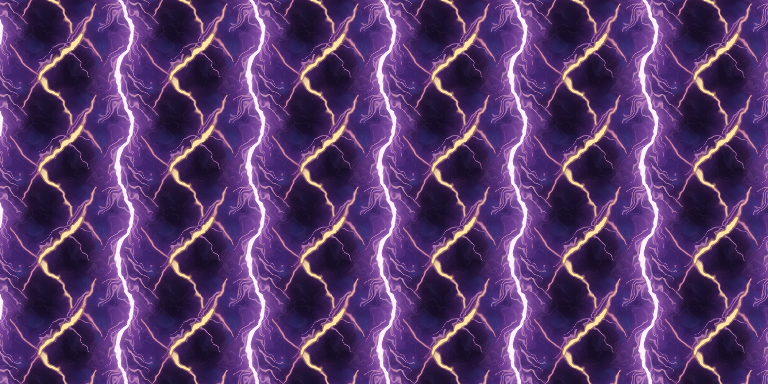
Give the GLSL for this pattern, as a WebGL 1 fragment shader.

```glsl
precision highp float;
// A repeating storm tile: a white-violet bolt runs down each column, and golden
// forked bolts cross the dark sky between. Bolts are distances to simple curves
// and segments, kinked by a tile-periodic warp; filaments are scattered by hash.

#define ACROSS 5.86
#define DOWN 4.19
#define TILE vec2(1.0, 0.7)
#define OFFSET vec2(0.046, -0.977)
#define KINK 0.052
#define MAIN_WIDTH 0.0145
#define FILAMENTS 26
#define NIGHT vec3(0.075, 0.045, 0.135)
#define INDIGO vec3(0.18, 0.11, 0.38)
#define VIOLET vec3(0.43, 0.22, 0.57)
#define LILAC vec3(0.76, 0.53, 0.80)
#define GOLD vec3(1.0, 0.90, 0.66)

uniform vec2 u_resolution;

float pixel; // size of one pixel in tile widths

float hash(vec2 c, float seed) {
  vec3 q = fract((c.xyx + seed * 7.31) * vec3(0.1031, 0.1030, 0.0973));
  q += dot(q, q.yzx + 33.33);
  return fract((q.x + q.y) * q.z);
}

// Value noise that repeats with the tile; smoothness 0 keeps sharp kinks.
float noise(vec2 p, float cells, float seed, float smoothness) {
  vec2 n = floor(TILE * cells + 0.5);
  vec2 i = floor(p * cells), f = p * cells - i;
  f = mix(f, f * f * (3.0 - 2.0 * f), smoothness);
  vec2 a = floor(mod(i + 0.5, n)), b = floor(mod(i + 1.5, n));
  return mix(mix(hash(a, seed), hash(vec2(b.x, a.y), seed), f.x),
             mix(hash(vec2(a.x, b.y), seed), hash(b, seed), f.x), f.y);
}

vec2 kinks(vec2 p) {
  vec2 sum = vec2(0.0);
  float cells = 10.0, amp = 1.0;
  for (int i = 0; i < 3; i++) {
    sum += amp * (vec2(noise(p, cells, cells, 0.0), noise(p, cells, cells + 3.0, 0.0)) - 0.5);
    cells *= 2.0;
    amp *= 0.55;
  }
  return sum * KINK;
}

vec2 wrap(vec2 q) { return q - TILE * floor(q / TILE + 0.5); }

// Distance to a segment (x) and position along it (y), across tile borders.
vec2 segment(vec2 p, vec2 a, vec2 b) {
  vec2 h = 0.5 * (b - a), q = wrap(p - 0.5 * (a + b));
  float t = clamp(dot(q, h) / dot(h, h), -1.0, 1.0);
  return vec2(length(q - h * t), 0.5 + 0.5 * t);
}

float cover(float d, float width) { return clamp((width - d) / pixel + 0.5, 0.0, 1.0); }

// One arm of a fork: soft halo, coloured rim and bright core, tapering a to b.
void arm(inout vec3 col, vec2 p, vec2 a, vec2 b, vec2 widths, vec3 tint) {
  vec2 s = segment(p, a, b);
  float w = mix(widths.x, widths.y, s.y);
  col = mix(col, VIOLET * vec3(1.1, 1.0, 0.95), 0.45 * exp(-s.x * 26.0));
  col = mix(col, tint * vec3(0.66, 0.52, 0.60), 0.75 * cover(s.x, w * 2.0));
  col = mix(col, tint, cover(s.x, w));
}

// Thin side sparks, leaving the column bolt and the golden diagonal in turn.
void filaments(inout vec3 col, vec2 p) {
  for (int i = 0; i < FILAMENTS; i++) {
    vec2 id = vec2(float(i), 5.0);
    float along = hash(id, 1.0), side = hash(id, 2.0) < 0.5 ? -1.0 : 1.0;
    bool fromColumn = mod(id.x, 3.0) < 1.5;
    vec2 start = fromColumn ? vec2(0.03 * side, along * TILE.y)
                            : mix(vec2(0.74, -0.2), vec2(0.3, 0.32), along);
    vec2 aim = vec2(side * mix(0.2, 1.0, hash(id, 3.0)), mix(0.3, 1.0, hash(id, 4.0)));
    vec2 s = segment(p, start, start + normalize(aim) * mix(0.14, 0.32, hash(id, 6.0)));
    vec3 tint = mix(LILAC, vec3(0.85, 0.62, 0.72), hash(id, 7.0));
    col = mix(col, VIOLET, 0.3 * exp(-s.x * 45.0));
    col = mix(col, tint, 0.85 * cover(s.x, mix(0.0065, 0.002, s.y)));
  }
}

void main() {
  vec2 uv = gl_FragCoord.xy / u_resolution;
  vec2 p = vec2(uv.x, 1.0 - uv.y) * vec2(ACROSS, DOWN) * TILE + OFFSET; // y runs down
  pixel = ACROSS / u_resolution.x;
  vec2 k = kinks(p), q = p + k;

  // Column bolt and its thinner twin strand
  float turn = 6.28318 * q.y / TILE.y;
  float sway = 0.05 * cos(turn + 0.25);
  float column = abs(wrap(vec2(q.x - sway, 0.0)).x);
  float twin = abs(wrap(vec2(q.x - sway - 0.065 * sin(turn * 2.0 + 1.0), 0.0)).x);

  // Sky: dark hollows, indigo haze, violet smoke near the column
  float smoke = 0.65 * noise(q, 10.0, 11.0, 1.0) + 0.35 * noise(q, 30.0, 12.0, 1.0);
  vec2 upper = wrap(p - vec2(0.64, 0.25)), lower = wrap(p - vec2(0.34, 0.58));
  float hollow = exp(-18.0 * dot(upper, upper)) + exp(-24.0 * dot(lower, lower));
  vec3 col = mix(INDIGO, NIGHT, clamp(hollow * 1.25 + 0.35 * (0.5 - smoke), 0.0, 1.0));
  float haze = exp(-column * column * 36.0);
  col = mix(col, VIOLET, haze * smoothstep(0.1, 0.8, smoke + 0.25 * haze));
  float ring = column - 0.17;
  float blue = exp(-50.0 * ring * ring) * smoothstep(0.5, 0.8, noise(p, 10.0, 21.0, 1.0));
  col = mix(col, vec3(0.20, 0.25, 0.56), 0.5 * blue);
  float web = abs(noise(q + k, 20.0, 31.0, 0.0) - 0.5);
  col = mix(col, LILAC, 0.35 * (1.0 - smoothstep(0.0, 0.07, web)) * (0.15 + 0.6 * haze));

  filaments(col, q + 0.6 * k);

  // Forked bolts: rosy outer arms first, then the golden trunk over them
  vec3 rose = vec3(0.84, 0.58, 0.70);
  vec2 node = vec2(0.337, 0.306), crown = vec2(0.66, 0.0), elbow = vec2(0.5, 0.45);
  arm(col, q, node, vec2(0.14, 0.07), vec2(0.008, 0.003), rose);
  arm(col, q, node, vec2(0.23, 0.54), vec2(0.008, 0.003), rose);
  arm(col, q, crown, vec2(0.81, 0.20), vec2(0.008, 0.003), rose);
  arm(col, q, crown, vec2(0.765, -0.255), vec2(0.011, 0.004), mix(rose, GOLD, 0.3));
  arm(col, q, elbow, vec2(0.60, 0.65), vec2(0.009, 0.004), mix(rose, GOLD, 0.6));
  arm(col, q, node, elbow, vec2(0.011, 0.009), GOLD);
  arm(col, q, crown, node, vec2(0.012, 0.010), GOLD);

  // Column bolt on top
  col = mix(col, LILAC, 0.8 * cover(twin, 0.006));
  col = mix(col, LILAC, 0.75 * exp(-column * 24.0));
  float width = MAIN_WIDTH * mix(0.7, 1.4, noise(p, 10.0, 41.0, 1.0));
  col = mix(col, vec3(1.0, 0.94, 0.99), cover(column, width));
  gl_FragColor = vec4(col, 1.0);
}
```
